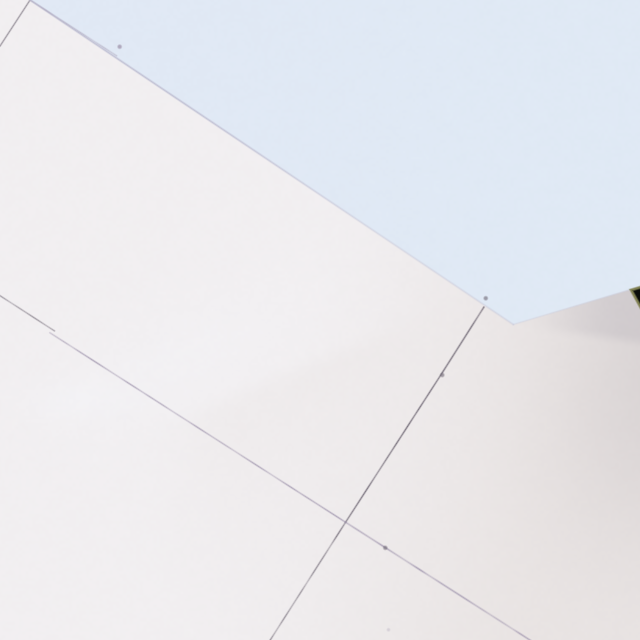
Reproduce this texture procedurally as a WebGL 2 fragment shader.

```glsl
#version 300 es
precision highp float;

uniform vec2 u_resolution;
out vec4 fragColor;

const vec3 FLOOR_LIGHT = vec3(0.946, 0.936, 0.943);
const vec3 FLOOR_WARM = vec3(0.915, 0.896, 0.893);
const vec3 FLOOR_DIM = vec3(0.845, 0.823, 0.825);
const vec3 GLOW = vec3(0.953, 0.950, 0.962);
const vec3 PANEL_BLUE = vec3(0.880, 0.912, 0.959);
const vec3 SHADOW = vec3(0.765, 0.745, 0.765);
const vec3 SEAM_DARK = vec3(0.43, 0.40, 0.45);
const vec3 SEAM_VIOLET = vec3(0.64, 0.60, 0.69);
const vec3 EDGE_VIOLET = vec3(0.74, 0.74, 0.82);

// Panel corners and the seam crossing
const vec2 PANEL_TOP = vec2(0.047, 1.0);
const vec2 PANEL_TIP = vec2(0.802, 0.493);
const vec2 PANEL_RIGHT = vec2(1.0, 0.552);
const vec2 SEAM_TOP = vec2(0.756, 0.520);
const vec2 SEAM_BEND = vec2(0.690, 0.416);
const vec2 CROSSING = vec2(0.540, 0.184);

float hash(vec2 p) {
    vec3 q = fract(vec3(p.xyx) * 0.1031);
    q += dot(q, q.yzx + 33.33);
    return fract((q.x + q.y) * q.z);
}

float valueNoise(vec2 p) {
    vec2 cell = floor(p);
    vec2 f = fract(p);
    f = f * f * (3.0 - 2.0 * f);
    float low = mix(hash(cell), hash(cell + vec2(1, 0)), f.x);
    float high = mix(hash(cell + vec2(0, 1)), hash(cell + vec2(1, 1)), f.x);
    return mix(low, high, f.y);
}

// Signed distance to a line, positive on the left of a to b
float sideOf(vec2 p, vec2 a, vec2 b) {
    vec2 d = normalize(b - a);
    return d.x * (p.y - a.y) - d.y * (p.x - a.x);
}

float segmentDistance(vec2 p, vec2 a, vec2 b) {
    vec2 d = b - a;
    float t = clamp(dot(p - a, d) / dot(d, d), 0.0, 1.0);
    return length(p - a - d * t);
}

float cover(float signedDistance, float soft) {
    return smoothstep(-soft, soft, signedDistance);
}

float stroke(vec2 p, vec2 a, vec2 b, float halfWidth, float soft) {
    return cover(halfWidth - segmentDistance(p, a, b), soft);
}

float spot(vec2 p, vec2 center, float radius, float soft) {
    return cover(radius - length(p - center), soft);
}

// Gaussian blob stretched along a direction
float blob(vec2 p, vec2 center, vec2 direction, vec2 size) {
    vec2 d = normalize(direction);
    vec2 q = p - center;
    vec2 r = vec2(dot(q, d), d.x * q.y - d.y * q.x) / size;
    return exp(-dot(r, r));
}

vec3 floorColor(vec2 p) {
    float warmth = smoothstep(0.38, 0.92, p.x - 0.25 * (p.y - 0.3));
    vec3 color = mix(FLOOR_LIGHT, FLOOR_WARM, warmth);

    // Faint crease with a dimmer area under it
    float under = -sideOf(p, vec2(0.30, 0.355), vec2(0.54, 0.452));
    float creaseSpan = smoothstep(0.22, 0.38, p.x) * (1.0 - smoothstep(0.50, 0.78, p.x));
    color = mix(color, FLOOR_WARM, 0.42 * creaseSpan * cover(under, 0.022) * exp(-max(under, 0.0) * 5.0));

    // Soft reflections, then the fall-off at the right
    color = mix(color, GLOW, 0.8 * blob(p, vec2(0.125, 0.375), vec2(1.0, 0.1), vec2(0.07, 0.03)));
    color = mix(color, GLOW, 0.5 * blob(p, vec2(0.29, 0.44), vec2(1.0, 0.5), vec2(0.20, 0.08)));
    color = mix(color, FLOOR_DIM, 0.9 * blob(p, vec2(1.05, 0.41), vec2(0.2, 1.0), vec2(0.27, 0.17)));

    // Wedge of shade under the panel
    float above = sideOf(p, PANEL_TIP, vec2(1.0, 0.465));
    return mix(color, SHADOW, 0.5 * cover(above, 0.012) * smoothstep(0.80, 0.98, p.x));
}

void main() {
    vec2 p = gl_FragCoord.xy / u_resolution;
    float soft = max(1.0 / min(u_resolution.x, u_resolution.y), 0.0019);
    vec3 color = floorColor(p);

    // Seams, uneven in strength along their length
    float wear = 0.45 + 0.55 * valueNoise(p * 55.0);
    float crossSeam = max(stroke(p, SEAM_TOP, SEAM_BEND, 0.0010, soft), stroke(p, SEAM_BEND, CROSSING, 0.0009, soft));
    color = mix(color, SEAM_DARK, crossSeam * (0.35 + 0.7 * wear));
    color = mix(color, SEAM_DARK, 0.9 * wear * stroke(p, CROSSING, vec2(0.421, -0.002), 0.0009, soft));
    color = mix(color, SEAM_DARK, 0.9 * wear * stroke(p, vec2(0.0, 0.538), vec2(0.085, 0.483), 0.0008, soft));
    color = mix(color, SEAM_DARK, 0.75 * stroke(p, PANEL_TOP, vec2(0.0, 0.928), 0.0008, soft));
    color = mix(color, SEAM_VIOLET, wear * stroke(p, vec2(0.078, 0.480), CROSSING, 0.0009, soft));
    color = mix(color, SEAM_VIOLET, wear * stroke(p, CROSSING, vec2(0.831, -0.002), 0.0011, soft));

    // Blue panel with a thin violet rim
    float inside = min(sideOf(p, PANEL_TOP, PANEL_TIP), sideOf(p, PANEL_TIP, PANEL_RIGHT));
    vec3 panel = PANEL_BLUE + vec3(-0.003, 0.002, 0.0) * smoothstep(0.2, 0.9, p.x);
    color = mix(color, panel, cover(inside, soft));
    float rimFade = mix(0.95, 0.4, smoothstep(0.25, 0.65, p.x));
    color = mix(color, EDGE_VIOLET, rimFade * stroke(p, PANEL_TOP, PANEL_TIP, 0.0012, soft));
    color = mix(color, SEAM_VIOLET, 0.6 * wear * stroke(p, PANEL_TOP, vec2(0.182, 0.913), 0.0009, soft));
    color = mix(color, EDGE_VIOLET, 0.3 * stroke(p, PANEL_TIP, PANEL_RIGHT, 0.0009, soft));

    // Dark gap at the right border, with an olive fringe
    float gap = min(-sideOf(p, PANEL_TIP, PANEL_RIGHT), sideOf(p, vec2(0.985, 0.547), vec2(1.002, 0.516)));
    color = mix(color, vec3(0.50, 0.50, 0.32), cover(gap + 0.001, soft));
    color = mix(color, vec3(0.04, 0.05, 0.04), cover(gap - 0.003, soft));

    // Rivets and marks
    color = mix(color, SEAM_VIOLET, 0.8 * spot(p, vec2(0.187, 0.927), 0.0032, soft));
    color = mix(color, SEAM_DARK, 0.6 * spot(p, vec2(0.759, 0.534), 0.0032, soft));
    color = mix(color, SEAM_DARK, 0.6 * spot(p, vec2(0.691, 0.414), 0.0032, soft));
    color = mix(color, SEAM_DARK, 0.6 * spot(p, vec2(0.602, 0.144), 0.0032, soft));
    color = mix(color, SEAM_VIOLET, 0.3 * spot(p, vec2(0.607, 0.016), 0.0025, soft));

    // Fine grain
    color += 0.005 * (valueNoise(p * 190.0) - 0.5) + 0.003 * (valueNoise(p * 60.0) - 0.5);
    fragColor = vec4(color, 1.0);
}
```
